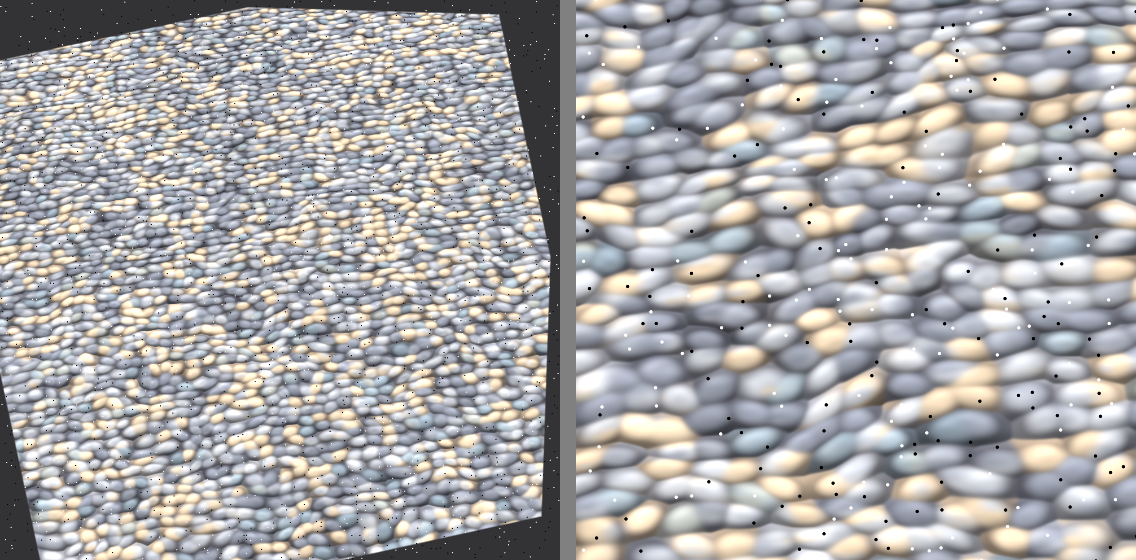
Left, the full canvas; right, a detail of the centre.
Give the GLSL for this texture, as a WebGL 2 fragment shader.

```glsl
#version 300 es
precision highp float;
// Looped wool carpet receding in perspective, cut to a polygon and flecked with specks.
uniform vec2 u_resolution;
out vec4 fragColor;

float hash(vec2 p) {
    vec3 q = fract(p.xyx * vec3(0.1031, 0.1030, 0.0973));
    q += dot(q, q.yzx + 33.33);
    return fract((q.x + q.y) * q.z);
}

float noise(vec2 p) {
    vec2 i = floor(p), f = fract(p);
    f = f * f * (3.0 - 2.0 * f);
    return mix(mix(hash(i), hash(i + vec2(1, 0)), f.x),
               mix(hash(i + vec2(0, 1)), hash(i + vec2(1, 1)), f.x), f.y);
}

// Yarn colour of one loop; neighbours along a row tend to agree
vec3 yarnColor(vec2 id, float strand) {
    float streak = noise(id * vec2(0.5, 0.9) + 40.0);
    float pick = mix(hash(id + 7.3), streak, 0.45) + 0.3 * (strand - 0.5);
    vec3 slate = vec3(0.58, 0.60, 0.655);
    vec3 pale = vec3(0.83, 0.84, 0.86);
    vec3 cream = vec3(0.97, 0.875, 0.75);
    vec3 c = mix(slate, pale, smoothstep(0.22, 0.58, pick));
    c = mix(c, cream, smoothstep(0.54, 0.72, pick));
    float teal = step(0.9, hash(id + 19.1));
    c = mix(c, vec3(0.61, 0.70, 0.75), teal * 0.6);
    return c * (0.92 + 0.16 * hash(id + 3.7));
}

// Soft rounded loops blended by height, lit from above
vec3 carpet(vec2 p) {
    vec2 cell = floor(p);
    float strand = noise(p * vec2(1.3, 1.8) + 71.0);
    vec3 sum = vec3(0.0);
    float total = 0.0;
    for (int j = -1; j <= 1; j++)
    for (int i = -1; i <= 1; i++) {
        vec2 id = cell + vec2(i, j);
        vec2 jitter = vec2(hash(id + 11.0), hash(id + 57.0)) - 0.5;
        vec2 d = p - id - 0.5 - jitter * vec2(0.75, 0.46);
        d.y -= d.x * (hash(id + 83.0) - 0.5) * 0.7;
        float size = 0.8 + 0.45 * hash(id + 137.0);
        float height = 1.0 - dot(d * d, vec2(1.9, 2.5)) / size;
        float weight = exp(6.5 * height);
        sum += weight * yarnColor(id, strand) * (0.97 + 0.56 * d.y);
        total += weight;
    }
    float relief = log(total) / 6.5;
    float gap = 1.0 - smoothstep(0.15, 0.95, relief);
    gap *= 0.65 + 0.7 * noise(p * 0.9 + 15.0);
    return sum / total * mix(vec3(1.12), vec3(0.67, 0.66, 0.67), gap);
}

// Signed distance to the clockwise convex outline
float outline(vec2 p) {
    vec2 corner[8] = vec2[8](
        vec2(-0.1, 0.871), vec2(0.443, 0.987), vec2(0.891, 0.974), vec2(0.983, 0.542),
        vec2(0.967, 0.078), vec2(0.157, -0.1), vec2(0.093, -0.1), vec2(-0.1, 0.803));
    float d = -1.0;
    for (int i = 0; i < 8; i++) {
        vec2 a = corner[i];
        vec2 e = corner[(i + 1) % 8] - a;
        d = max(d, dot(p - a, normalize(vec2(-e.y, e.x))));
    }
    return d;
}

void main() {
    vec2 uv = gl_FragCoord.xy / u_resolution;
    float px = 1.0 / min(u_resolution.x, u_resolution.y);

    // Tilted floor plane: loops shrink towards the top
    vec2 q = vec2(uv.x - 0.5 + 0.1 * uv.y, uv.y - 0.13 * (uv.x - 0.5));
    float depth = 1.0 - 0.4 * q.y;
    vec2 floorPos = vec2(q.x / 0.028, q.y / 0.0225) / depth + 200.0;
    floorPos += 0.8 * vec2(noise(floorPos * 0.3), noise(floorPos * 0.35 + 31.0));

    // Pile with fibre grain and broad tonal drift
    vec3 pile = carpet(floorPos);
    pile *= 0.94 + 0.12 * noise(floorPos * vec2(2.2, 3.4));
    pile *= 0.96 + 0.08 * noise(uv * 7.0);

    vec3 col = mix(pile, vec3(0.20, 0.20, 0.21), smoothstep(-px, px, outline(uv)));

    // Scattered light and dark specks
    vec2 grid = uv * 128.0;
    vec2 id = floor(grid);
    vec2 center = 0.2 + 0.6 * vec2(hash(id + 301.0), hash(id + 507.0));
    float dist = length(fract(grid) - center) / 128.0;
    float speck = 1.0 - smoothstep(0.001 - 0.5 * px, 0.001 + 0.5 * px, dist);
    speck *= step(hash(id + 811.0), 0.13);
    col = mix(col, vec3(step(0.5, hash(id + 907.0))), speck);

    fragColor = vec4(clamp(col, 0.0, 1.0), 1.0);
}
```
